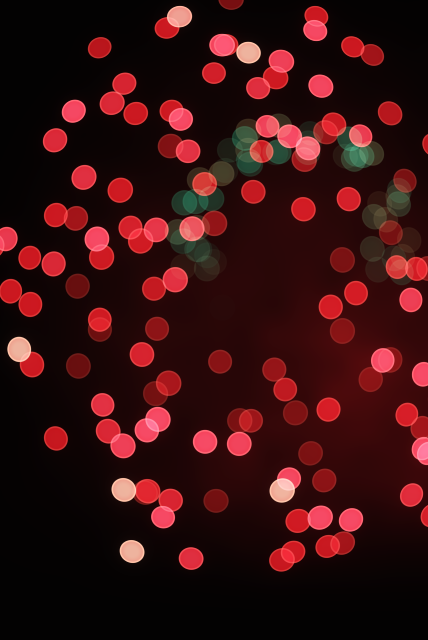
Give the GLSL for this background, as a WebGL 2 fragment shader.

```glsl
#version 300 es
precision highp float;

uniform vec2 u_resolution;
out vec4 fragColor;

#define RED_COUNT 142
#define GREEN_COUNT 46
#define DISC_RADIUS 0.0198
#define EDGE_SOFTNESS 0.0011
#define BURST_CENTRE vec2(0.415, 0.553)
#define BURST_RADIUS vec2(0.425, 0.460)
#define ARC_CENTRE vec2(0.456, 0.640)
#define ARC_RADIUS vec2(0.158, 0.142)
#define GLOW_CENTRE vec2(0.550, 0.340)
#define GOLDEN_ANGLE 2.39996

const vec3 DIM_RED = vec3(0.36, 0.04, 0.04);
const vec3 RED = vec3(0.79, 0.08, 0.11);
const vec3 PINK = vec3(0.96, 0.26, 0.36);
const vec3 PALE = vec3(0.93, 0.66, 0.58);
const vec3 TEAL = vec3(0.03, 0.27, 0.19);
const vec3 OLIVE = vec3(0.19, 0.17, 0.10);

vec3 hash3(float n) {
    vec3 q = fract(vec3(n) * vec3(0.1031, 0.1030, 0.0973));
    q += dot(q, q.yzx + 33.33);
    return fract((q.xxy + q.yzz) * q.zyx);
}

float valueNoise(vec2 p) {
    vec2 cell = floor(p), f = fract(p);
    f = f * f * (3.0 - 2.0 * f);
    float n = cell.x + 57.0 * cell.y + 400.0;
    return mix(mix(hash3(n).x, hash3(n + 1.0).x, f.x),
               mix(hash3(n + 57.0).x, hash3(n + 58.0).x, f.x), f.y);
}

vec3 screenBlend(vec3 base, vec3 light) {
    return 1.0 - (1.0 - base) * (1.0 - clamp(light, 0.0, 1.0));
}

// Light of one lens disc, flattened radially away from the canvas centre
vec3 discLight(vec2 p, vec2 centre, vec3 colour, float scale) {
    vec2 axis = centre - vec2(0.334, 0.5);
    float offAxis = length(axis);
    vec2 radial = axis / max(offAxis, 0.001);
    vec2 d = p - centre;
    float squash = 1.0 - 0.65 * min(offAxis * offAxis, 0.36);
    vec2 local = vec2(dot(d, radial) / squash, dot(d, vec2(-radial.y, radial.x)));
    float radius = DISC_RADIUS * scale;
    float dist = length(local) - radius;
    float soft = max(EDGE_SOFTNESS, 0.7 / u_resolution.y);
    float fill = 1.0 - smoothstep(-soft, soft, dist);
    float rim = smoothstep(-0.0036, -0.0012, dist) * fill;
    float body = 1.06 - 0.12 * smoothstep(0.4, 1.0, length(local) / radius);
    float halo = 0.045 * exp(-max(dist, 0.0) / 0.008);
    float strength = max(colour.r, colour.g);
    vec3 rimLight = vec3(0.10, 0.17, 0.13) * strength * rim;
    return colour * vec3(1.0, body, body) * fill + rimLight
         + colour * colour * halo * (1.0 - fill);
}

// Dark smoke with a red glow low on the right
vec3 background(vec2 p) {
    float smoke = 0.65 * valueNoise(p * 9.0) + 0.35 * valueNoise(p * 21.0 + 7.0);
    vec2 g = (p - GLOW_CENTRE) / vec2(0.30, 0.31);
    float glow = exp(-dot(g, g)) * smoothstep(0.02, 0.28, p.y);
    float inside = 1.0 - smoothstep(0.35, 1.1, length((p - BURST_CENTRE) / BURST_RADIUS));
    vec3 colour = vec3(0.012, 0.008, 0.008);
    colour += vec3(0.070, 0.012, 0.012) * inside * (0.7 + 0.6 * smoke);
    colour += vec3(0.185, 0.016, 0.022) * glow * (0.65 + 0.7 * smoke);
    return colour;
}

// Colour ramp from faint red to pale pink
vec3 emberColour(float heat) {
    vec3 colour = mix(DIM_RED, RED, smoothstep(0.08, 0.32, heat));
    colour = mix(colour, PINK, smoothstep(0.42, 0.68, heat));
    return mix(colour, PALE, smoothstep(0.92, 0.96, heat));
}

void main() {
    vec2 p = gl_FragCoord.xy / u_resolution.y;
    vec3 colour = background(p);

    // Green discs clumped along an arch
    for (int i = 0; i < GREEN_COUNT; i++) {
        float n = float(i);
        vec3 h = hash3(n + 211.0);
        float clump = (floor(n / 3.0) + hash3(floor(n / 3.0) + 91.0).x) * 3.0 / float(GREEN_COUNT);
        float angle = mix(-0.65, 3.95, clump) + 0.26 * (h.x - 0.5);
        float reach = 1.0 + 0.36 * (h.y - 0.5);
        vec2 centre = ARC_CENTRE + ARC_RADIUS * reach * vec2(cos(angle), sin(angle));
        float strength = mix(0.25, 1.0, h.z) * smoothstep(-1.0, 0.3, sin(angle));
        vec3 tint = mix(TEAL, OLIVE, smoothstep(0.3, 0.9, hash3(n + 517.0).x));
        colour = screenBlend(colour, discLight(p, centre, tint * strength, 1.02));
    }

    // Red discs filling the burst, fainter near its middle
    for (int i = 0; i < RED_COUNT; i++) {
        float n = float(i);
        vec3 h = hash3(n + 37.0);
        vec2 jitter = hash3(n + 701.0).xy - 0.5;
        float reach = sqrt(mix(0.07, 1.0, (n + 0.5) / float(RED_COUNT)));
        float angle = n * GOLDEN_ANGLE + 0.5 * (h.x - 0.5);
        vec2 centre = BURST_CENTRE + BURST_RADIUS * reach * vec2(cos(angle), sin(angle));
        centre += 0.055 * jitter;
        float heat = h.z * mix(0.55, 1.0, smoothstep(0.25, 0.75, reach));
        heat = mix(heat, 0.6, 0.25 * smoothstep(0.6, 1.0, reach) * step(heat, 0.9));
        colour = screenBlend(colour, discLight(p, centre, emberColour(heat), 0.94 + 0.08 * h.y));
    }

    fragColor = vec4(colour, 1.0);
}
```
